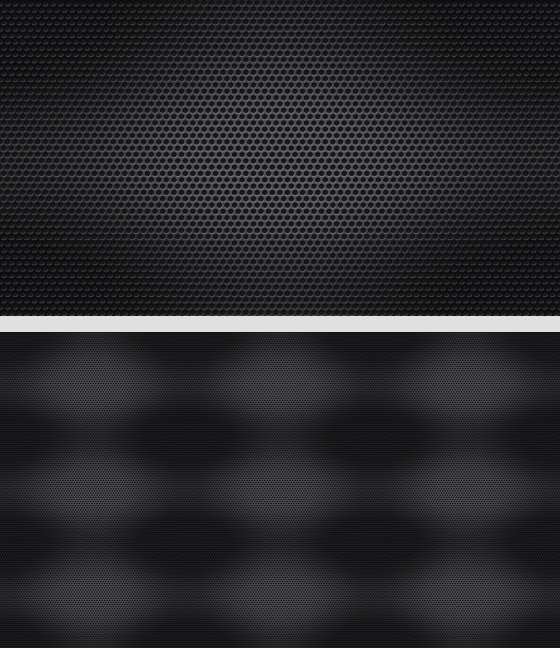
Top: one tile. Bottom: repeated 3 by 3.
Write a Shadertoy shader that draws this pattern.

```glsl
// Dark perforated metal sheet: staggered round holes with lit lower lips and a soft central glow.

const float PI = 3.14159265;
const float COLUMNS = 74.0;        // holes across
const float ROWS = 50.0;           // rows down; even, so the stagger wraps
const float HOLE_RADIUS = 0.355;   // lengths are in units of the hole pitch
const float LIP_WIDTH = 0.07;
const float SHADOW_DEPTH = 0.22;
const float GLOW_REACH = 1.7;
const vec2 LIGHT_DIR = vec2(-0.24, 0.97);
const vec3 METAL_DARK = vec3(0.060, 0.060, 0.066);
const vec3 METAL_LIT = vec3(0.315, 0.315, 0.322);
const vec3 FLOOR_DARK = vec3(0.095, 0.088, 0.102);
const vec3 FLOOR_LIT = vec3(0.108, 0.098, 0.116);
const vec3 SHADOW = vec3(0.025, 0.025, 0.032);
const vec3 LIP_GAIN = vec3(0.24, 0.24, 0.238);
const int SAMPLES = 3;             // per axis

// Offset from the centre of the nearest hole in this row.
vec2 holeOffset(vec2 uv) {
    vec2 grid = uv * vec2(COLUMNS, ROWS);
    grid.x += 0.5 * mod(floor(grid.y), 2.0);
    float rowHeight = COLUMNS * iResolution.y / (ROWS * iResolution.x);
    return (fract(grid) - 0.5) * vec2(1.0, rowHeight);
}

// Smooth glow, brightest in the middle and periodic on both axes.
float centreGlow(vec2 uv) {
    vec2 falloff = cos(PI * uv);
    return 1.0 - smoothstep(0.0, GLOW_REACH, dot(falloff, falloff));
}

vec3 perforatedMetal(vec2 uv, float blur) {
    vec2 offset = holeOffset(uv);
    float radius = length(offset);
    float edge = radius - HOLE_RADIUS;
    float facing = dot(offset, LIGHT_DIR) / max(radius, 0.001);
    float glow = centreGlow(uv);

    // Sheet, darker above each hole where the edge rolls in
    vec3 metal = mix(METAL_DARK, METAL_LIT, glow);
    metal *= 1.0 - 0.15 * max(facing, 0.0) * (1.0 - smoothstep(0.0, 0.08, edge));

    // Recessed floor with the shadow cast by the upper lip
    float shade = smoothstep(-SHADOW_DEPTH, 0.0, edge) * smoothstep(-0.5, 0.5, facing);
    vec3 hole = mix(mix(FLOOR_DARK, FLOOR_LIT, glow), SHADOW, shade);

    vec3 color = mix(hole, metal, smoothstep(-blur, blur, edge));

    // Lower lip catching the light
    float lip = 1.0 - smoothstep(LIP_WIDTH - blur, LIP_WIDTH + blur, abs(edge - 0.02));
    lip *= smoothstep(0.1, 0.9, -facing);
    return color + LIP_GAIN * lip * mix(0.75, 0.9, glow);
}

void mainImage(out vec4 fragColor, in vec2 fragCoord) {
    float blur = 0.5 * COLUMNS / (iResolution.x * float(SAMPLES));
    vec3 color = vec3(0.0);
    for (int y = 0; y < SAMPLES; y++) {
        for (int x = 0; x < SAMPLES; x++) {
            vec2 jitter = (vec2(x, y) + 0.5) / float(SAMPLES) - 0.5;
            color += perforatedMetal((fragCoord + jitter) / iResolution.xy, blur);
        }
    }
    fragColor = vec4(color / float(SAMPLES * SAMPLES), 1.0);
}
```
